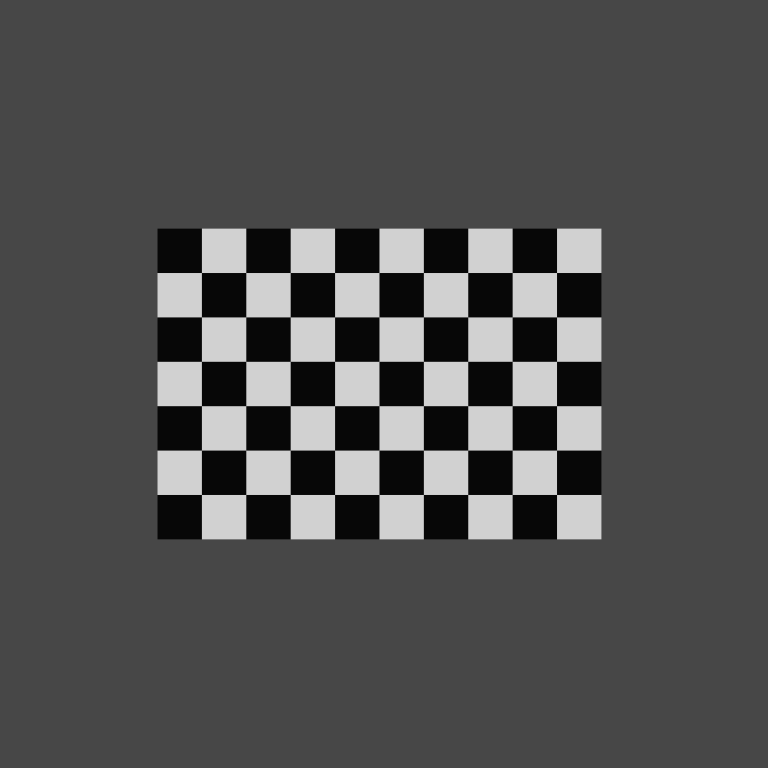
This pattern is drawn by a Shadertoy shader. Its source:

```glsl
// A black and pale grey checkerboard panel on a flat dark grey ground.
#define CELL 0.0578
#define GRID vec2(10.0, 7.0)
#define BOARD_CENTER vec2(-0.0059, 0.0)
#define GROUND vec3(0.28)
#define DARK vec3(0.027)
#define LIGHT vec3(0.818)

// Square wave of period 2 per axis, +1 on even cells, with one-pixel ramps.
vec2 squareWave(vec2 p, float pixel) {
    vec2 parity = 1.0 - 2.0 * mod(floor(p), 2.0);
    vec2 edgeDist = 0.5 - abs(fract(p) - 0.5);
    return parity * clamp(2.0 * edgeDist / pixel, 0.0, 1.0);
}

// Coverage of a box spanning zero to size.
float boxMask(vec2 p, vec2 size, float pixel) {
    vec2 inside = 0.5 * size - abs(p - 0.5 * size);
    vec2 cover = clamp(inside / pixel + 0.5, 0.0, 1.0);
    return cover.x * cover.y;
}

void mainImage(out vec4 fragColor, in vec2 fragCoord) {
    float side = min(iResolution.x, iResolution.y);
    vec2 uv = (fragCoord - 0.5 * iResolution.xy) / side;

    // Cell coordinates, counted from the lower left corner of the board.
    vec2 p = (uv - BOARD_CENTER) / CELL + 0.5 * GRID;
    float pixel = 1.0 / (side * CELL);

    // Checks: the lower left cell is dark. Clamping keeps the rim solid.
    vec2 inner = clamp(p, vec2(0.5), GRID - 0.5);
    vec2 wave = squareWave(inner, pixel);
    vec3 board = mix(LIGHT, DARK, 0.5 + 0.5 * wave.x * wave.y);

    vec3 color = mix(GROUND, board, boxMask(p, GRID, pixel));
    fragColor = vec4(color, 1.0);
}
```
